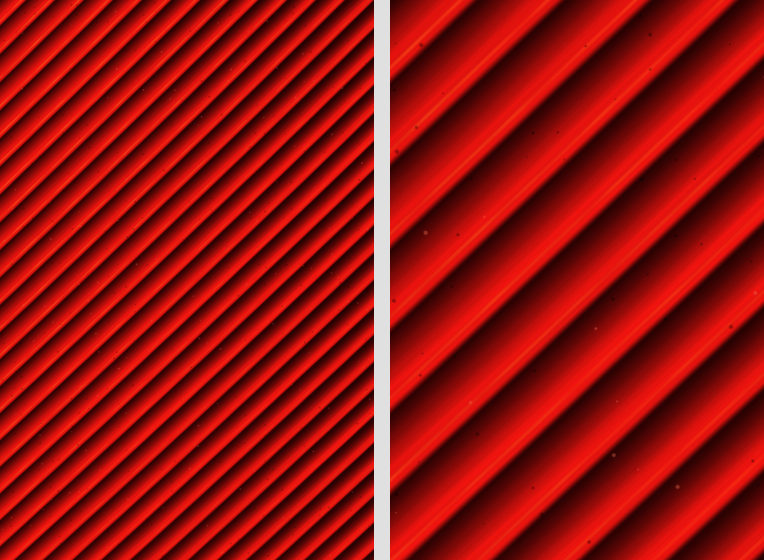
Left: the whole. Right: its middle third, enlarged.
Reproduce this texture procedurally as a Shadertoy shader.

```glsl
// Diagonal red corrugated ridges with dark grooves, worn glints and dust specks.
#define RIDGES_DOWN 20.4
#define RIDGES_ACROSS 12.9
#define RIDGE_TILT 0.04
#define RIDGE_OFFSET 0.04
#define GLINT_POS 0.78
#define GLINT_WIDTH 0.035
#define SPECK_CELLS 60.0
#define SPECK_CHANCE 0.2
#define GROOVE_COLOR vec3(0.180, 0.009, 0.009)
#define RIDGE_COLOR vec3(0.91, 0.072, 0.055)
#define GLINT_COLOR vec3(0.97, 0.33, 0.09)

float hash(vec2 p) {
    p = fract(p * vec2(0.1031, 0.1173));
    p += dot(p, p.yx + 33.33);
    return fract((p.x + p.y) * p.x * 91.7);
}

// Layered sines, roughly -1 to 1
float waves(vec2 p) {
    return 0.5 * sin(p.x + 1.7 * sin(p.y))
         + 0.3 * sin(2.3 * p.x - 1.9 * p.y + 1.3)
         + 0.2 * sin(5.1 * p.y + 3.7 * p.x);
}

// Sparse round dots, one candidate per cell: x = coverage, y = tone
vec2 specks(vec2 p, float pixel) {
    vec2 cell = floor(p);
    float present = step(hash(cell + 7.0), SPECK_CHANCE);
    vec2 center = 0.2 + 0.6 * vec2(hash(cell + 19.0), hash(cell + 53.0));
    float radius = mix(0.02, 0.075, hash(cell + 81.0));
    float d = length(fract(p) - center) - radius;
    return vec2(present * (1.0 - smoothstep(-pixel, pixel, d)), hash(cell + 127.0));
}

void mainImage(out vec4 fragColor, in vec2 fragCoord) {
    vec2 uv = fragCoord / iResolution.xy;
    vec2 pos = fragCoord / iResolution.y;
    float down = 1.0 - uv.y;

    // Ridge coordinate, slightly flatter toward the bottom
    float bentDown = down + RIDGE_TILT * down * (down - 1.0);
    float phase = RIDGES_DOWN * bentDown + RIDGES_ACROSS * uv.x + RIDGE_OFFSET;
    phase += 0.01 * waves(pos * 9.0);
    float s = fract(phase);
    float ridge = floor(phase);
    float aa = fwidth(phase);

    // Slow rise from the groove, quick fall past the crest
    float shade = smoothstep(0.0, 1.0, 0.7 * uv.x + 0.45 * abs(down - 0.25));
    float rise = pow(clamp(s / 0.65, 0.0, 1.0), mix(0.95, 1.5, shade));
    float fall = 1.0 - smoothstep(0.86, 1.0, s);
    float light = rise * fall;
    vec3 color = mix(GROOVE_COLOR, RIDGE_COLOR, light);

    // Darker hollows toward the upper right, faint unevenness per ridge
    float corner = smoothstep(0.5, 1.3, uv.x + 0.5 * uv.y);
    color *= 1.0 - 0.22 * corner * (1.0 - light);
    color *= 1.0 + 0.04 * (hash(vec2(ridge, 3.0)) - 0.5);

    // Fine streaks running along each ridge
    float along = pos.x + pos.y;
    color *= 1.0 + 0.035 * waves(vec2(phase * 31.0, along * 14.0));

    // Thin broken glint on the crest, fading away from the upper left
    float wear = 0.65 + 0.35 * waves(vec2(along * 37.0 + ridge * 5.3, ridge * 2.1));
    float glint = 1.0 - smoothstep(0.0, GLINT_WIDTH + 0.7 * aa, abs(s - GLINT_POS));
    glint *= wear * mix(0.75, 0.3, smoothstep(0.2, 1.3, uv.x + 0.7 * down));
    color = mix(color, GLINT_COLOR, glint);

    // Dust: mostly dark pits, a few pale grains
    vec2 dust = specks(pos * SPECK_CELLS, SPECK_CELLS / iResolution.y);
    vec3 dustColor = dust.y > 0.72 ? mix(color, vec3(0.9, 0.4, 0.3), 0.6) : color * 0.5;
    color = mix(color, dustColor, 0.7 * dust.x);

    fragColor = vec4(clamp(color, 0.0, 1.0), 1.0);
}
```
